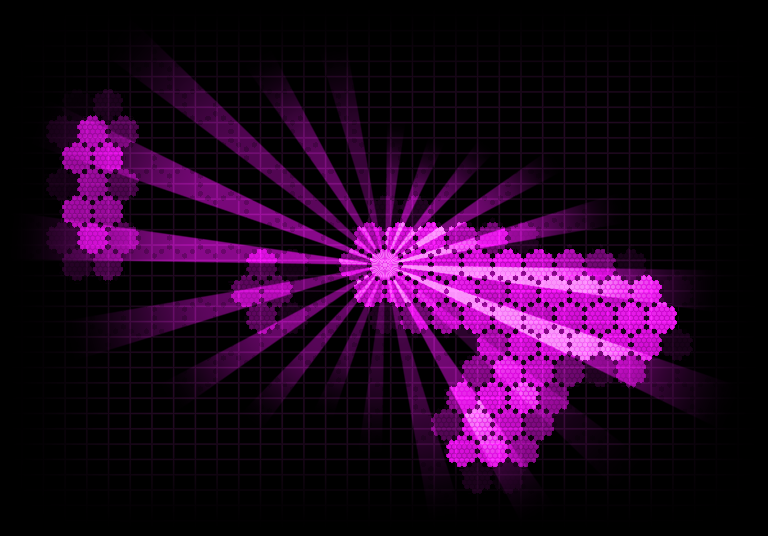
Reproduce this background procedurally as a Shadertoy shader.

```glsl
// Magenta sunburst over clusters of honeycomb cells and a faint grid on black.

#define BURST_CENTER vec2(0.5013, 0.5056)
#define RAY_COUNT 20.0
#define RAY_DUTY 0.4
#define RAY_TURN -0.0785
#define CELL_SIZE 0.0574
#define CELL_ORIGIN vec2(0.2007, 0.0502)
#define DOTS_PER_CELL 6.0
#define GRID_STEP vec2(0.0405, 0.02857)
#define HUB_RADIUS 0.025
#define MAGENTA vec3(0.89, 0.06, 0.90)
#define PINK vec3(0.98, 0.58, 0.98)

const float TAU = 6.2831853;

// Reach and strength of each ray, counterclockwise from the right
const float rayReach[20] = float[20](
    0.62, 0.45, 0.37, 0.29, 0.25, 0.27, 0.42, 0.45, 0.65, 0.69,
    0.69, 0.60, 0.47, 0.38, 0.30, 0.35, 0.48, 0.54, 0.60, 0.69);
const float rayPower[20] = float[20](
    0.90, 0.80, 0.70, 0.65, 0.60, 0.45, 0.35, 0.60, 0.55, 0.80,
    0.90, 0.65, 0.65, 0.55, 0.42, 0.28, 0.40, 0.70, 0.28, 0.90);

vec2 hashGradient(vec2 p) {
    float h = fract(sin(dot(p, vec2(127.1, 311.7))) * 43758.5);
    return vec2(cos(TAU * h), sin(TAU * h));
}

float gradientNoise(vec2 p) {
    vec2 i = floor(p), f = fract(p);
    vec2 u = f * f * (3.0 - 2.0 * f);
    float a = dot(hashGradient(i), f);
    float b = dot(hashGradient(i + vec2(1, 0)), f - vec2(1, 0));
    float c = dot(hashGradient(i + vec2(0, 1)), f - vec2(0, 1));
    float d = dot(hashGradient(i + vec2(1, 1)), f - vec2(1, 1));
    return mix(mix(a, b, u.x), mix(c, d, u.x), u.y);
}

// Offset from the centre of the nearest cell in a unit hexagon lattice
vec2 hexOffset(vec2 q) {
    vec2 r = vec2(1.0, 1.7320508);
    vec2 a = mod(q, r) - 0.5 * r;
    vec2 b = mod(q - 0.5 * r, r) - 0.5 * r;
    return dot(a, a) < dot(b, b) ? a : b;
}

float hexRadius(vec2 p) {
    p = abs(p);
    return max(p.x, 0.5 * p.x + 0.8660254 * p.y);
}

// Soft capsule: one inside, fading out around the given radius
float capsule(vec2 p, vec2 a, vec2 b, float radius) {
    vec2 ab = b - a;
    float t = clamp(dot(p - a, ab) / (dot(ab, ab) + 1e-6), 0.0, 1.0);
    return 1.0 - smoothstep(0.7 * radius, 1.25 * radius, length(p - a - ab * t));
}

// Brightness of the cell centred at c
float clusterLight(vec2 c) {
    float light = capsule(c, vec2(0.03, 0.0), vec2(0.45, -0.105), 0.092);
    light = max(light, capsule(c, vec2(0.288, -0.138), vec2(0.195, -0.31), 0.08));
    light = max(light, 0.72 * capsule(c, vec2(-0.541, 0.243), vec2(-0.541, 0.05), 0.055));
    return max(light, 0.38 * capsule(c, vec2(-0.223, -0.05), vec2(-0.22, -0.05), 0.065));
}

float rayLight(vec2 p, float pixel) {
    float r = length(p);
    float turn = (atan(p.y, p.x) - RAY_TURN) / TAU * RAY_COUNT;
    float slot = floor(turn + 0.5);
    int k = int(mod(slot, RAY_COUNT));
    float edge = (0.5 * RAY_DUTY - abs(turn - slot)) * TAU / RAY_COUNT * r;
    float fade = 1.0 - smoothstep(0.5, 1.03, r / rayReach[k]);
    return smoothstep(-pixel, pixel, edge) * fade * rayPower[k];
}

void mainImage(out vec4 fragColor, in vec2 fragCoord) {
    float pixel = 1.0 / iResolution.y;
    vec2 uv = fragCoord / iResolution.xy;
    vec2 p = (fragCoord - BURST_CENTER * iResolution.xy) * pixel;
    float r = length(p);

    // Small hexagons, whose centres decide the ragged shape of the large ones
    vec2 q = (p - CELL_ORIGIN) / CELL_SIZE;
    vec2 dotOffset = hexOffset(q * DOTS_PER_CELL);
    vec2 dotCenter = q - dotOffset / DOTS_PER_CELL;
    vec2 cellOffset = hexOffset(dotCenter);
    vec2 cell = dotCenter - cellOffset;
    float cellMask = 1.0 - smoothstep(0.42, 0.5, hexRadius(cellOffset));
    float bevel = 1.0 - 0.22 * smoothstep(0.28, 0.5, hexRadius(dotOffset));

    // Honeycomb light plus ray light
    float variation = 1.0 + 0.3 * gradientNoise(cell * 0.73 + 4.3)
                    + 0.12 * dot(cellOffset, vec2(-0.6, 0.8));
    float cluster = clusterLight(cell * CELL_SIZE + CELL_ORIGIN) * variation;
    float ray = rayLight(p, pixel);
    float light = ray * (0.5 + 0.14 * cellMask * variation);
    light += cluster * mix(0.12, 0.98, cellMask) * bevel;
    light += 0.35 * ray * exp(-9.0 * r);
    vec3 color = MAGENTA * min(light, 1.0);
    color = mix(color, PINK, smoothstep(0.95, 1.6, light));

    // Hub with a fine fan
    float fan = 0.5 + 0.5 * cos(atan(p.y, p.x) * 2.0 * RAY_COUNT);
    float hub = 1.0 - smoothstep(HUB_RADIUS - 0.003, HUB_RADIUS + 0.003, r);
    color = mix(color, mix(MAGENTA, PINK, 0.3 + 0.6 * fan), 0.85 * hub);

    // Thin grid, fading toward the borders
    vec2 cellPos = fragCoord * pixel / GRID_STEP;
    vec2 lineDist = abs(fract(cellPos + 0.5) - 0.5) * GRID_STEP;
    vec2 lines = 1.0 - smoothstep(vec2(0.0), vec2(0.001 + pixel), lineDist);
    vec2 border = smoothstep(vec2(0.0), vec2(0.22), min(uv, 1.0 - uv));
    color += vec3(0.13, 0.035, 0.13) * max(lines.x, lines.y) * border.x * border.y;

    fragColor = vec4(clamp(color, 0.0, 1.0), 1.0);
}
```
